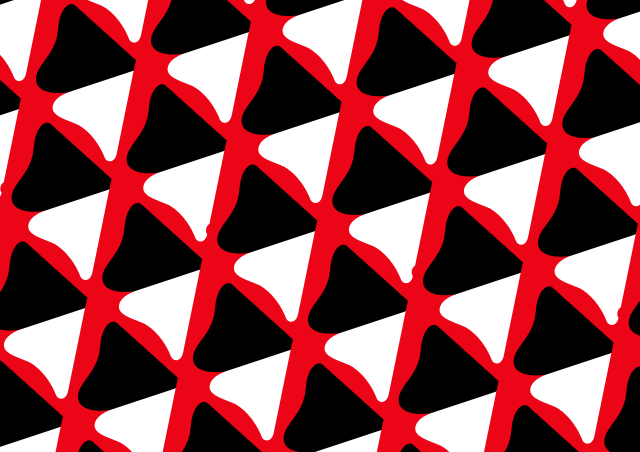
Write a WebGL 1 fragment shader that draws this pattern.

```glsl
precision highp float;

uniform vec2 u_resolution;

#define CANVAS_WIDTH 1152.0
#define ANCHOR vec2(571.0, 397.0)
#define STEP_ACROSS vec2(207.0, -69.3)
#define STEP_DOWN vec2(-43.8, 213.7)
#define RED vec3(0.92, 0.02, 0.09)
#define BLACK vec3(0.0)
#define WHITE vec3(1.0)
#define NICK_CENTRE vec2(-23.0, 162.0)
#define NICK_RADIUS 14.0
#define NICK_PERIOD 5.0
#define CURVE_STEPS 10

float cross2(vec2 a, vec2 b) {
  return a.x * b.y - a.y * b.x;
}

// Outline state: x is the squared distance, y the inside/outside sign.
void addLine(vec2 p, vec2 a, vec2 b, inout vec2 outline) {
  vec2 edge = b - a;
  vec2 w = p - a;
  vec2 q = w - edge * clamp(dot(w, edge) / dot(edge, edge), 0.0, 1.0);
  outline.x = min(outline.x, dot(q, q));
  bvec3 side = bvec3(p.y >= a.y, p.y < b.y, edge.x * w.y > edge.y * w.x);
  if (all(side) || !any(side)) outline.y = -outline.y;
}

void addCurve(vec2 p, vec2 a, vec2 b, vec2 c, vec2 d, inout vec2 outline) {
  vec2 previous = a;
  for (int i = 1; i <= CURVE_STEPS; i++) {
    float t = float(i) / float(CURVE_STEPS);
    float s = 1.0 - t;
    vec2 next = s * s * s * a + 3.0 * s * s * t * b + 3.0 * s * t * t * c + t * t * t * d;
    addLine(p, previous, next, outline);
    previous = next;
  }
}

float signedDistance(vec2 outline) {
  return outline.y * sqrt(outline.x);
}

// Upper wedge: sharp tip at the origin, rounded crown and heel.
float blackWedge(vec2 p) {
  vec2 crown = vec2(-110.0, -99.0);
  vec2 seamRight = vec2(-4.0, 19.0);
  vec2 seamLeft = vec2(-122.0, 58.0);
  vec2 heel = vec2(-180.0, 34.0);
  vec2 neck = vec2(-140.0, -56.0);
  vec2 outline = vec2(1e6, 1.0);
  addLine(p, crown, vec2(0.0), outline);
  addLine(p, vec2(0.0), seamRight, outline);
  addLine(p, seamRight, seamLeft, outline);
  addCurve(p, seamLeft, vec2(-148.0, 62.0), vec2(-180.0, 58.0), heel, outline);
  addCurve(p, heel, vec2(-180.0, 8.0), vec2(-143.0, -10.0), neck, outline);
  addCurve(p, neck, vec2(-138.0, -92.0), vec2(-120.0, -107.0), crown, outline);
  return signedDistance(outline);
}

// Lower wedge: round nose on the left and a narrow foot.
float whiteWedge(vec2 p) {
  vec2 seamRight = vec2(-4.0, 19.0);
  vec2 seamLeft = vec2(-122.0, 58.0);
  vec2 nose = vec2(-150.0, 86.0);
  vec2 belly = vec2(-103.0, 117.0);
  vec2 footLeft = vec2(-56.0, 176.0);
  vec2 footRight = vec2(-34.0, 166.0);
  vec2 outline = vec2(1e6, 1.0);
  addLine(p, seamRight, seamLeft, outline);
  addCurve(p, seamLeft, vec2(-138.0, 64.0), vec2(-150.0, 74.0), nose, outline);
  addCurve(p, nose, vec2(-150.0, 102.0), vec2(-122.0, 108.0), belly, outline);
  addCurve(p, belly, vec2(-84.0, 128.0), vec2(-66.0, 150.0), footLeft, outline);
  addCurve(p, footLeft, vec2(-52.0, 185.0), vec2(-37.0, 186.0), footRight, outline);
  addLine(p, footRight, seamRight, outline);
  return signedDistance(outline);
}

vec2 toLocal(vec2 lattice, vec2 cell) {
  vec2 offset = lattice - cell;
  return STEP_ACROSS * offset.x + STEP_DOWN * offset.y;
}

void main() {
  // Canvas coordinates with y pointing down.
  float pixel = CANVAS_WIDTH / u_resolution.x;
  vec2 p = vec2(gl_FragCoord.x, u_resolution.y - gl_FragCoord.y) * pixel - ANCHOR;

  // Skewed lattice; each wedge fits inside its own one-cell window.
  vec2 lattice = vec2(cross2(p, STEP_DOWN), cross2(STEP_ACROSS, p))
               / cross2(STEP_ACROSS, STEP_DOWN);
  vec2 blackCell = floor(lattice + vec2(0.95, 0.8));
  vec2 whiteCell = floor(lattice + vec2(0.95, 0.05));
  float black = blackWedge(toLocal(lattice, blackCell));
  vec2 whiteLocal = toLocal(lattice, whiteCell);
  float white = whiteWedge(whiteLocal);

  // Some feet along a diagonal have a small bite in the straight edge.
  float diagonal = whiteCell.x - 2.0 * whiteCell.y - 1.0;
  if (mod(diagonal + 0.5, NICK_PERIOD) < 1.0) {
    white = max(white, NICK_RADIUS - length(whiteLocal - NICK_CENTRE));
  }

  // Summed coverage keeps the shared seam free of red.
  float blackCover = clamp(0.5 - black / pixel, 0.0, 1.0);
  float whiteCover = clamp(0.5 - white / pixel, 0.0, 1.0);
  float redCover = max(1.0 - blackCover - whiteCover, 0.0);
  gl_FragColor = vec4(RED * redCover + BLACK * blackCover + WHITE * whiteCover, 1.0);
}
```
